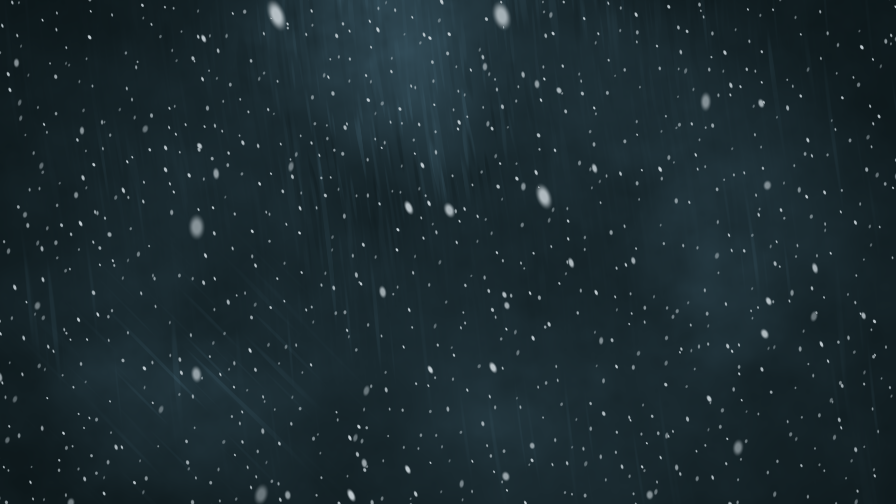
Reproduce this texture procedurally as a WebGL 2 fragment shader.

```glsl
#version 300 es
precision highp float;
// Snow falling in front of a dark, scuffed blue-grey wall.
// Wall: signed cellular blobs in octaves, soft glows and stretched scratches.
// Snow: three jittered grids of soft, slightly tilted ellipses.

#define SHADOW vec3(0.058, 0.104, 0.117)
#define LIGHT vec3(0.180, 0.275, 0.318)
#define SNOW vec3(0.76, 0.80, 0.82)
#define BASE_TONE 0.32
#define MOTTLE 0.20
#define SCRATCH 0.30
#define LEAN 0.12
#define VIGNETTE 0.34

uniform vec2 u_resolution;
out vec4 fragColor;

vec3 hash3(vec2 cell) {
  vec3 h = fract(vec3(cell.xyx) * vec3(0.1031, 0.1030, 0.0973));
  h += dot(h, h.yxz + 33.33);
  return fract((h.xxy + h.yzz) * h.zyx);
}

// Zero-mean cellular noise: one signed soft blob per grid cell.
float blobs(vec2 p) {
  vec2 cell = floor(p);
  float sum = 0.0;
  for (int y = -1; y <= 1; y++) {
    for (int x = -1; x <= 1; x++) {
      vec2 id = cell + vec2(x, y);
      vec3 h = hash3(id + 71.0);
      vec2 d = p - id - h.xy;
      sum += (2.0 * h.z - 1.0) * exp(-4.0 * dot(d, d));
    }
  }
  return sum;
}

float clouds(vec2 p) {
  float sum = 0.0, amplitude = 1.0;
  for (int i = 0; i < 5; i++) {
    sum += amplitude * blobs(p);
    p = mat2(1.6, 1.2, -1.2, 1.6) * p + 13.7;
    amplitude *= 0.62;
  }
  return sum;
}

float glow(vec2 p, vec2 centre, vec2 size) {
  vec2 d = (p - centre) / size;
  return exp(-dot(d, d));
}

// Thin strokes: blobs squeezed across and stretched along the second axis.
float strokes(vec2 p, vec2 density, float threshold) {
  return smoothstep(threshold, threshold + 0.6, blobs(p * density));
}

float wallTone(vec2 p, float aspect) {
  float mottle = clouds(p * 4.0 + 2.3);
  vec2 w = p + 0.03 * vec2(mottle, blobs(p * 7.0 + 40.0));
  float top = glow(w, vec2(0.80, 0.97), vec2(0.24, 0.23));
  float right = glow(w, vec2(1.40, 0.53), vec2(0.27, 0.27));
  float left = glow(w, vec2(0.38, 0.24), vec2(0.22, 0.18));
  float spot = glow(w, vec2(1.41, 0.34), vec2(0.08, 0.07));
  float low = glow(w, vec2(1.10, 0.17), vec2(0.14, 0.12));
  float lit = 0.62 * top + 0.30 * right + 0.32 * left + 0.17 * spot + 0.14 * low;
  float tone = BASE_TONE + lit * (1.0 + 0.35 * mottle) + MOTTLE * 0.5 * mottle;

  // Leaning scratches, dense near the top glow, sparse elsewhere.
  vec2 q = vec2(p.x + LEAN * p.y + 0.004 * sin(9.0 * p.y), p.y);
  float upper = glow(p, vec2(0.80, 0.82), vec2(0.48, 0.32));
  float fine = strokes(q, vec2(150.0, 11.0), 0.10) - 0.6 * strokes(q + 5.0, vec2(110.0, 9.0), 0.15);
  float longer = strokes(q + 9.0, vec2(100.0, 4.0), 0.42);
  float gaps = smoothstep(-0.2, 0.5, blobs(p * 5.0 + 19.0));
  tone += SCRATCH * (fine * upper * (0.35 + 0.8 * gaps) + 0.7 * longer * gaps);

  // Diagonal scuffs across the lower left glow.
  vec2 diagonal = vec2(p.x + p.y, p.y - p.x) * 0.707;
  tone += SCRATCH * 0.9 * left * strokes(diagonal, vec2(120.0, 5.0), 0.35);

  vec2 edge = abs(p / vec2(aspect, 1.0) * 2.0 - 1.0);
  float rim = smoothstep(0.55, 1.35, length(edge * vec2(1.0, 0.8)));
  return max(tone - VIGNETTE * rim, -0.15);
}

// One snow layer; radius holds the smallest and the largest flake.
float flakes(vec2 p, float size, float share, vec2 radius, float blur, float seed) {
  vec2 cell = floor(p / size);
  float cover = 0.0;
  for (int y = -1; y <= 1; y++) {
    for (int x = -1; x <= 1; x++) {
      vec2 id = cell + vec2(x, y);
      vec3 place = hash3(id + seed), look = hash3(id + seed + 157.0);
      if (place.z > share) continue;
      vec2 d = p - (id + place.xy) * size;
      d.x += (look.y - 0.4) * 0.6 * d.y;
      d.y /= 1.15 + 0.65 * look.z;
      float r = mix(radius.x, radius.y, look.x * look.x);
      float soft = max(blur * r, 0.7 / u_resolution.y);
      float disc = 1.0 - smoothstep(r - soft, r + soft, length(d));
      cover = max(cover, disc * mix(0.4, 1.0, look.y));
    }
  }
  return cover;
}

void main() {
  vec2 p = gl_FragCoord.xy / u_resolution.y;
  float aspect = u_resolution.x / u_resolution.y;
  vec3 colour = mix(SHADOW, LIGHT, wallTone(p, aspect));

  float snow = flakes(p, 0.034, 0.62, vec2(0.0016, 0.0032), 0.5, 11.0);
  snow = max(snow, flakes(p, 0.100, 0.34, vec2(0.0038, 0.0065), 0.5, 203.0));
  snow = max(snow, flakes(p, 0.230, 0.30, vec2(0.0080, 0.0140), 0.55, 419.0));
  fragColor = vec4(mix(colour, SNOW, snow), 1.0);
}
```
